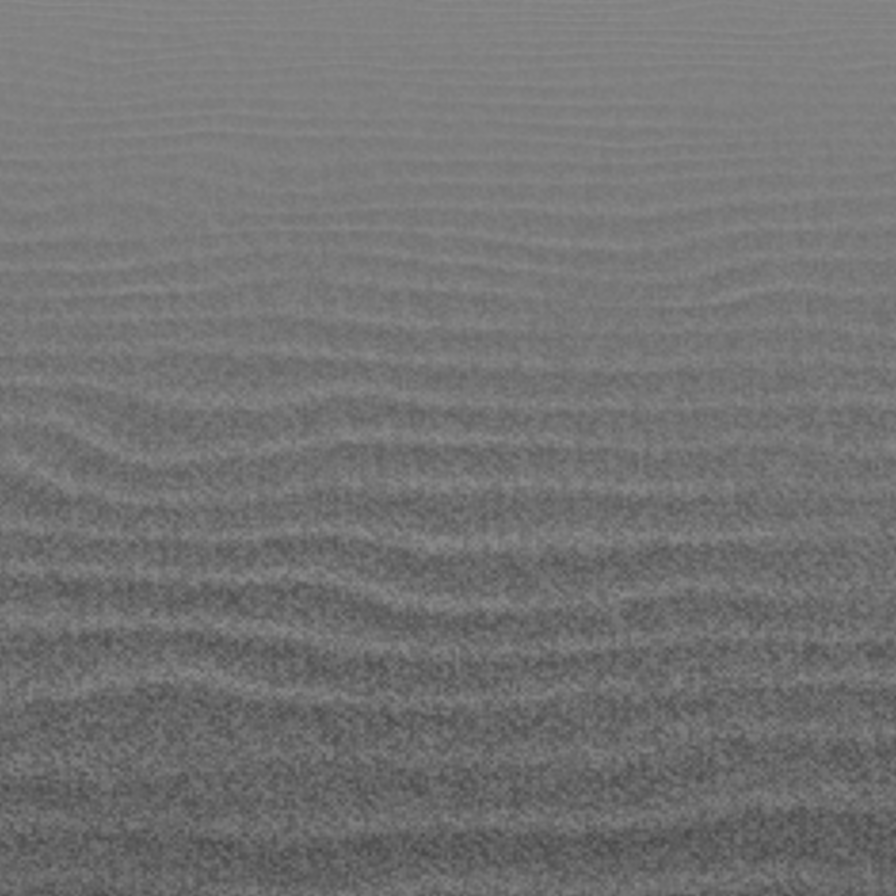
Give the GLSL for this texture, as a WebGL 1 fragment shader.

```glsl
precision highp float;
// Wind-rippled grey sand receding toward the top in soft, flat light.

uniform vec2 u_resolution;

const float FAR_TONE = 0.515;       // sand brightness at the top edge
const float NEAR_TONE = 0.388;      // sand brightness at the bottom edge
const float HORIZON = 0.143;        // distance of the vanishing line above the top
const float RIPPLE_DENSITY = 13.2;  // ripples per e-fold of depth
const float BEND = 1.15;            // broad wandering of crests, in ripples
const float KINK = 0.4;             // smaller forks and breaks, in ripples
const float FAR_RELIEF = 0.018;     // ripple contrast at the top
const float NEAR_RELIEF = 0.062;    // ripple contrast lower down
const float GRAIN_CELLS = 235.0;    // sand grains across the canvas
const float FAR_GRAIN = 0.025;
const float NEAR_GRAIN = 0.135;
const float TAU = 6.2831853;

float hash(vec2 cell) {
  return fract(sin(dot(cell, vec2(127.1, 311.7))) * 43758.5453);
}

// Smooth value noise centred on zero, from -0.5 to 0.5.
float noise(vec2 p) {
  vec2 cell = floor(p);
  vec2 f = fract(p);
  f = f * f * (3.0 - 2.0 * f);
  float low = mix(hash(cell), hash(cell + vec2(1.0, 0.0)), f.x);
  float high = mix(hash(cell + vec2(0.0, 1.0)), hash(cell + vec2(1.0, 1.0)), f.x);
  return mix(low, high, f.y) - 0.5;
}

// Narrow bright crest with a softer shaded flank beneath it.
float rippleProfile(float phase) {
  float angle = phase * TAU;
  float crest = pow(0.5 + 0.5 * cos(angle), 3.0) - 0.3125;
  return crest - 0.22 * sin(angle);
}

// Ripple light and shade; row spacing grows with nearness.
float ripples(vec2 uv, float nearness) {
  float row = RIPPLE_DENSITY * log(nearness + HORIZON);
  float across = (uv.x - 0.5) * 3.0 / (nearness + 0.3);
  vec2 ground = vec2(across, row);
  float warp = BEND * noise(ground * vec2(1.0, 0.36) + 17.0);
  warp += KINK * noise(ground * vec2(2.3, 0.7) + 41.0);
  float strength = 0.85 + 1.1 * noise(ground * vec2(1.3, 0.8) + 73.0);
  return strength * rippleProfile(row + warp);
}

// Two sizes of soft-edged grain on a turned grid.
float sandGrain(vec2 uv) {
  vec2 p = uv * GRAIN_CELLS;
  vec2 turned = vec2(0.8 * p.x - 0.6 * p.y, 0.6 * p.x + 0.8 * p.y);
  return 0.75 * noise(p + 5.0) + 0.65 * noise(turned * 0.72 + 300.0);
}

void main() {
  vec2 uv = gl_FragCoord.xy / u_resolution;
  float nearness = 1.0 - uv.y;

  // Overall falloff with faint broad mottling
  float tone = mix(FAR_TONE, NEAR_TONE, nearness);
  tone += 0.014 * nearness * noise(uv * vec2(5.0, 9.0) + 29.0);

  // Ripple relief and grain fade with distance
  float relief = mix(FAR_RELIEF, NEAR_RELIEF, smoothstep(0.0, 0.7, nearness));
  float grain = mix(FAR_GRAIN, NEAR_GRAIN, smoothstep(0.0, 0.85, nearness));
  tone += relief * ripples(uv, nearness);
  tone += grain * sandGrain(uv);

  gl_FragColor = vec4(vec3(tone), 1.0);
}
```
